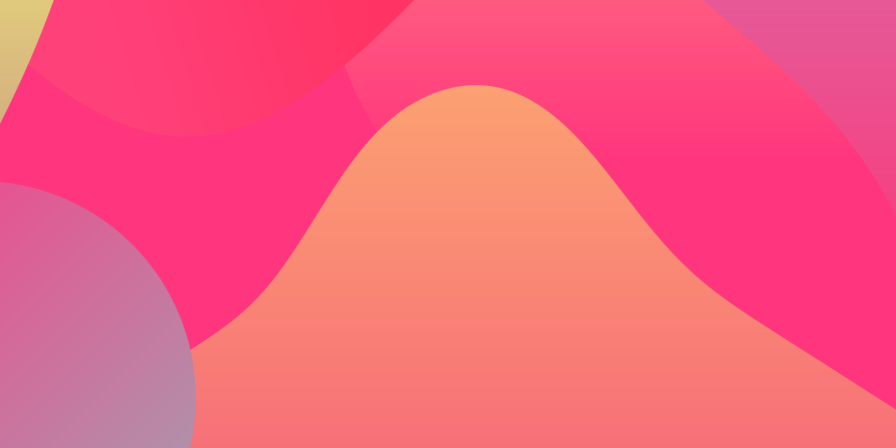
A Shadertoy shader for this background:

```glsl
const vec3 BASE_PINK   = vec3(1.00, 0.207, 0.490);
const vec3 BAND_TOP    = vec3(1.00, 0.350, 0.500);
const vec3 PURPLE_TOP  = vec3(0.90, 0.350, 0.590);
const vec3 PURPLE_LOW  = vec3(0.96, 0.255, 0.510);
const vec3 BOWL_LEFT   = vec3(1.00, 0.255, 0.480);
const vec3 BOWL_RIGHT  = vec3(1.00, 0.205, 0.395);
const vec3 YELLOW_TOP  = vec3(0.88, 0.790, 0.490);
const vec3 YELLOW_LOW  = vec3(0.83, 0.690, 0.500);
const vec3 HILL_TOP    = vec3(0.985, 0.630, 0.445);
const vec3 HILL_LOW    = vec3(0.970, 0.440, 0.470);
const vec3 DISC_PINK   = vec3(0.90, 0.330, 0.570);
const vec3 DISC_GREY   = vec3(0.70, 0.560, 0.660);

const vec2  HILL_PEAK    = vec2(1.0625, 0.190);
const float HILL_SLOPE   = 0.65;
const float HILL_ROUND   = 0.156;
const vec3  HILL_LEFT    = vec3(0.266, 0.385, 3.8);  // drop, width, steepness
const vec3  HILL_RIGHT   = vec3(0.208, 0.365, 3.2);
const vec2  BOWL_BOTTOM  = vec2(0.417, 0.305);
const float BOWL_SLOPE   = 1.48;
const float BOWL_ROUND   = 0.521;
const vec2  DISC_CENTER  = vec2(-0.047, 0.888);
const float DISC_RADIUS  = 0.484;
const vec2  BAND_CORNER  = vec2(0.768, 0.143);
const float BAND_DEPTH   = 0.365;
const float PURPLE_START = 1.568;
const float YELLOW_WIDTH = 0.120;

// Antialiased coverage of the region where d is negative
float coverage(float d) {
    return clamp(0.5 - d / max(fwidth(d), 1e-5), 0.0, 1.0);
}

// Distance fallen from the tip of a rounded, straight-sided curve
float hyperbola(float x, float slope, float roundness) {
    return slope * (sqrt(roundness * roundness + x * x) - roundness);
}

float hillEdge(float x) {
    float dx = x - HILL_PEAK.x;
    vec3 side = dx < 0.0 ? HILL_LEFT : HILL_RIGHT;
    float shoulder = 1.0 - exp(-pow(abs(dx) / side.y, side.z));
    return HILL_PEAK.y + hyperbola(dx, HILL_SLOPE, HILL_ROUND) + side.x * shoulder;
}

float bowlEdge(float x) {
    return BOWL_BOTTOM.y - hyperbola(x - BOWL_BOTTOM.x, BOWL_SLOPE, BOWL_ROUND);
}

float purpleEdge(float x) {
    float dx = x - PURPLE_START;
    float bend = max(dx, 0.0);
    return 0.85 * dx + 3.28 * bend * bend * bend * bend;
}

float bandEdge(float y) {
    float t = max(y - BAND_CORNER.y, 0.0);
    return BAND_CORNER.x + 0.35 * t + 0.96 * t * t;
}

float yellowEdge(float y) {
    return YELLOW_WIDTH - 0.36 * y - 0.27 * y * y;
}

void mainImage(out vec4 fragColor, in vec2 fragCoord) {
    // Two units wide, one unit high, y measured down from the top
    vec2 p = fragCoord / iResolution.xy;
    p = vec2(2.0 * p.x, 1.0 - p.y);

    // Fading band along the top
    vec3 color = BASE_PINK;
    vec3 band = mix(BAND_TOP, BASE_PINK, clamp(p.y / BAND_DEPTH, 0.0, 1.0));
    color = mix(color, band, coverage(bandEdge(p.y) - p.x));

    // Purple corner
    vec3 purple = mix(PURPLE_TOP, PURPLE_LOW, clamp(p.y / 0.48, 0.0, 1.0));
    color = mix(color, purple, coverage(p.y - purpleEdge(p.x)));

    // Red bowl hanging from the top
    vec3 bowl = mix(BOWL_LEFT, BOWL_RIGHT, smoothstep(0.1, 0.88, p.x - 0.3 * p.y));
    color = mix(color, bowl, coverage(p.y - bowlEdge(p.x)));

    // Yellow corner
    vec3 yellow = mix(YELLOW_TOP, YELLOW_LOW, clamp(p.y / 0.28, 0.0, 1.0));
    color = mix(color, yellow, coverage(p.x - yellowEdge(p.y)));

    // Orange hill
    float hillFade = clamp((p.y - HILL_PEAK.y) / (1.0 - HILL_PEAK.y), 0.0, 1.0);
    color = mix(color, mix(HILL_TOP, HILL_LOW, hillFade), coverage(hillEdge(p.x) - p.y));

    // Disc with a diagonal gradient
    float discFade = clamp((p.x + p.y - 0.417) / 1.0, 0.0, 1.0);
    float discDistance = length(p - DISC_CENTER) - DISC_RADIUS;
    color = mix(color, mix(DISC_PINK, DISC_GREY, discFade), coverage(discDistance));

    fragColor = vec4(color, 1.0);
}
```
